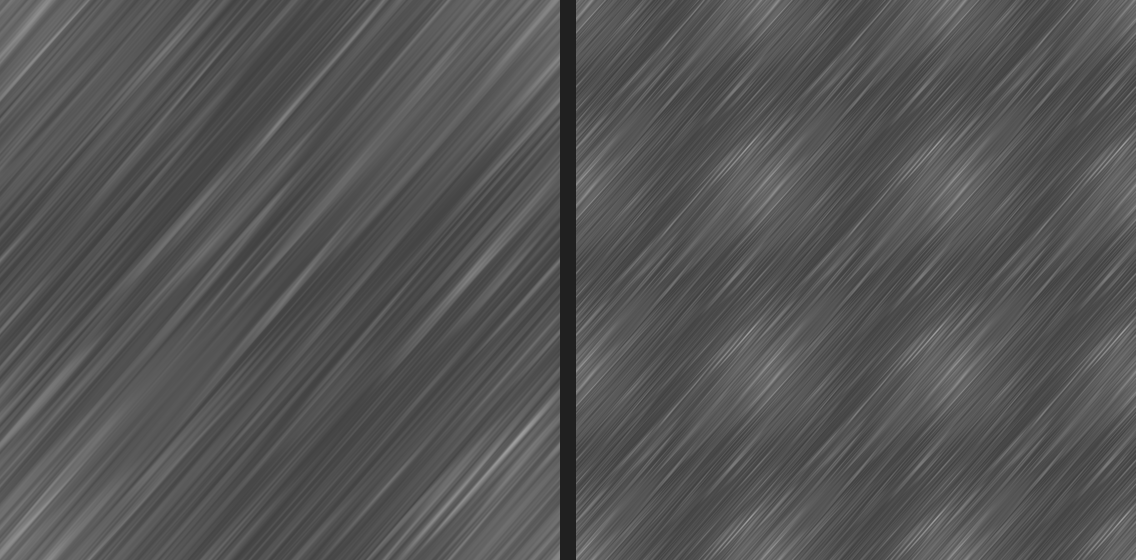
Left: one tile. Right: repeated 3 by 3.
This texture is drawn by a three.js fragment shader. Its source:

```glsl
// Brushed dark metal: soft diagonal streaks with fine grain and broad sheen, tiling.
varying vec2 vUv;

const float TAU = 6.2831853;
const float LEAN = 0.875;            // sideways run of a streak per unit of height
const vec2 ACROSS = vec2(8.0, -7.0); // whole waves, constant along a streak
const float BASE_GREY = 0.293;
const float CORNER_SHEEN = 0.105;
const float PATCH_SHEEN = 0.045;
const float BAND_DEPTH = 0.009;
const float HIGHLIGHT = 0.17;
const float STRAND_DEPTH = 0.012;
const float GRAIN_DEPTH = 0.031;
const float HAIR_DEPTH = 0.036;
const float STAGGER = 0.38;          // how unevenly the streaks end
const vec2 UPPER_PATCH = vec2(0.69, 0.75);
const vec2 LOWER_PATCH = vec2(0.29, 0.31);

float hash(vec3 p) {
  p = fract(p * vec3(0.1031, 0.1130, 0.0973));
  p += dot(p, p.yzx + 33.33);
  return fract((p.x + p.y) * p.z);
}

// Signed noise along one row of cells, wrapping after "count" cells.
float rowNoise(float x, float count, float row, float seed) {
  float cell = floor(x * count);
  float blend = smoothstep(0.0, 1.0, x * count - cell);
  float a = hash(vec3(mod(cell, count), row, seed));
  float b = hash(vec3(mod(cell + 1.0, count), row, seed));
  return 2.0 * mix(a, b, blend) - 1.0;
}

// Leaning streaks: every row is slanted about its own height, then crossfaded.
float streaks(vec2 uv, float count, float rows, float seed) {
  float phase = TAU * dot(uv, ACROSS);
  float wobble = sin(phase + seed) + 0.7 * sin(3.0 * phase + 2.0 * seed);
  float level = uv.y * rows + STAGGER * wobble + 0.37 * seed;
  float first = floor(level);
  float fade = smoothstep(0.0, 1.0, level - first);
  float sum = 0.0;
  for (int i = 0; i < 2; i++) {
    float row = first + float(i);
    float x = uv.x - LEAN * (uv.y - row / rows);
    float weight = i == 0 ? 1.0 - fade : fade;
    sum += weight * rowNoise(x, count, mod(row, rows), seed);
  }
  return sum / sqrt(fade * fade + (1.0 - fade) * (1.0 - fade));
}

// Soft wrapping spot, stretched along the streaks.
float patchGlow(vec2 uv, vec2 centre) {
  vec2 d = uv - centre;
  vec2 s = sin(0.5 * TAU * d);
  float diagonal = sin(0.5 * TAU * (d.x - d.y));
  return exp(-3.5 * dot(s, s) - 3.5 * diagonal * diagonal);
}

void main() {
  // Broad sheen, brightest at the shared corner, and two calm patches
  vec2 wave = cos(TAU * vUv);
  float corner = pow(0.5 + 0.25 * (wave.x + wave.y), 3.0);
  float calm = patchGlow(vUv, UPPER_PATCH) + patchGlow(vUv, LOWER_PATCH);
  float contrast = 1.0 - 0.8 * min(calm, 1.0);

  // Streak layers from wide to hair thin
  float band = streaks(vUv, 23.0, 3.0, 1.0);
  float strand = streaks(vUv, 71.0, 5.0, 2.0);
  float grain = streaks(vUv, 131.0, 4.0, 3.0);
  float hair = streaks(vUv, 239.0, 4.0, 4.0);

  // Bright glints only on the crests of the strands
  float crest = max(strand, 0.0);
  float glint = crest * crest * (0.65 + 0.45 * band);

  float grey = BASE_GREY + CORNER_SHEEN * corner + PATCH_SHEEN * calm;
  grey += contrast * (BAND_DEPTH * band + HIGHLIGHT * glint + STRAND_DEPTH * strand);
  grey += mix(0.35, 1.0, contrast) * (GRAIN_DEPTH * grain + HAIR_DEPTH * hair);

  // Gentle floor keeps the dark grooves from turning black
  float lift = 0.28 - grey;
  grey += 0.5 * max(lift, 0.0);
  gl_FragColor = vec4(vec3(grey), 1.0);
}
```
